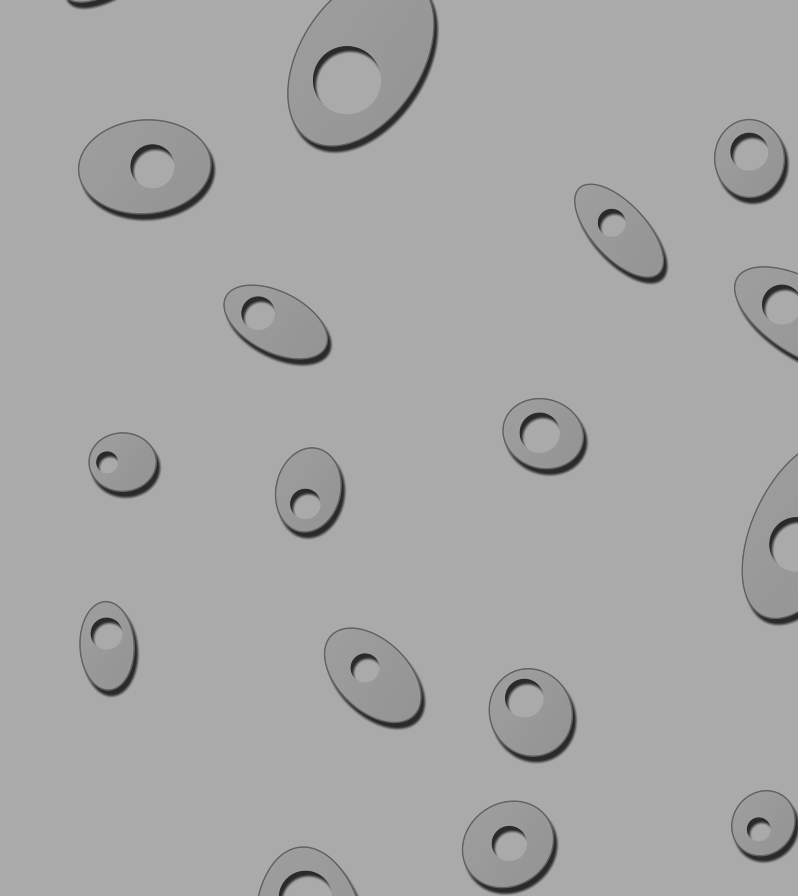
Give the GLSL for this pattern, as a Shadertoy shader.

```glsl
// Scattered flat oval discs, each pierced by an off-centre round hole and lifted
// above a grey ground. Ovals sit in a jittered, column-shifted grid; the shadow is
// the same pierced distance field, shifted and softened.

const vec3  GROUND       = vec3(0.667);
const vec3  BODY_LIGHT   = vec3(0.615);
const vec3  BODY_DARK    = vec3(0.585);
const vec3  OUTLINE      = vec3(0.38);
const vec3  SHADOW       = vec3(0.165);

// Lengths are fractions of the canvas height.
const float CELL         = 0.25;
const float FILL_CHANCE  = 0.88;
const vec2  MINOR_RANGE  = vec2(0.031, 0.078);
const vec2  ASPECT_RANGE = vec2(1.05, 2.5);
const float MAJOR_MAX    = 0.108;
const vec2  HOLE_RANGE   = vec2(0.36, 0.58);   // share of the minor radius
const float JITTER_REACH = 0.138;
const vec2  SHADOW_SHIFT = vec2(0.0035, -0.0062);
const float SHADOW_BLUR  = 0.0021;
const float LINE_WIDTH   = 0.0016;
const float PI           = 3.14159265;

float hash(vec2 p, float seed) {
    return fract(sin(dot(p, vec2(127.1, 311.7)) + seed * 74.7) * 43758.5453);
}

// Near-edge approximation of the signed distance to an ellipse.
float ellipseDistance(vec2 p, vec2 radii) {
    float k = length(p / radii);
    float slope = length(p / (radii * radii));
    return k * (k - 1.0) / max(slope, 1e-4);
}

// Ellipse with a round hole cut at holeX on its long axis.
float piercedDistance(vec2 p, vec2 radii, float holeX, float holeRadius) {
    float hole = holeRadius - length(p - vec2(holeX, 0.0));
    return max(ellipseDistance(p, radii), hole);
}

// Composites one disc of the grid over the colour below it.
vec3 drawDisc(vec3 color, vec2 p, vec2 cell, float columnShift, float pixel) {
    if (hash(cell, 1.0) > FILL_CHANCE) return color;

    // Size and direction
    float sizePick = hash(cell, 2.0);
    float aspectPick = hash(cell, 3.0);
    float minor = mix(MINOR_RANGE.x, MINOR_RANGE.y, sizePick * sizePick);
    float aspect = mix(ASPECT_RANGE.x, ASPECT_RANGE.y, aspectPick * aspectPick);
    vec2 radii = vec2(min(minor * aspect, MAJOR_MAX), minor);
    float angle = (hash(cell, 4.0) - 0.5) * PI;
    mat2 toLocal = mat2(cos(angle), -sin(angle), sin(angle), cos(angle));

    // Place: large discs stay closer to the cell centre
    vec2 jitter = vec2(hash(cell, 5.0), hash(cell, 6.0)) * 2.0 - 1.0;
    vec2 center = (cell + 0.5 + vec2(0.0, columnShift)) * CELL;
    center += jitter * max(JITTER_REACH - radii.x, 0.0);
    vec2 offset = p - center;

    // Hole, mostly toward the left end
    float holeRadius = minor * mix(HOLE_RANGE.x, HOLE_RANGE.y, hash(cell, 7.0));
    float holeX = mix(-1.0, 0.3, hash(cell, 8.0)) * 0.7 * (radii.x - holeRadius);

    // Soft shadow
    vec2 shadowPoint = toLocal * (offset - SHADOW_SHIFT);
    float shadowDist = piercedDistance(shadowPoint, radii, holeX, holeRadius);
    float blur = SHADOW_BLUR + 0.5 * pixel;
    color = mix(color, SHADOW, 1.0 - smoothstep(-blur, blur, shadowDist));

    // Body with a faint gradient and a thin rim
    vec2 local = toLocal * offset;
    float rimDist = ellipseDistance(local, radii);
    float bodyDist = piercedDistance(local, radii, holeX, holeRadius);
    float slope = dot(offset, vec2(0.8, -0.6)) / radii.x;
    vec3 body = mix(BODY_LIGHT, BODY_DARK, smoothstep(-1.0, 1.0, slope));
    float rim = smoothstep(-0.6 * pixel, 0.6 * pixel, rimDist + LINE_WIDTH);
    body = mix(body, OUTLINE, rim);
    float cover = 1.0 - smoothstep(-0.6 * pixel, 0.6 * pixel, bodyDist);
    return mix(color, body, cover);
}

void mainImage(out vec4 fragColor, in vec2 fragCoord) {
    float pixel = 1.0 / iResolution.y;
    vec2 p = fragCoord * pixel;
    vec3 color = GROUND;

    // Visit the nearby cells; every column has its own vertical shift
    float homeColumn = floor(p.x / CELL);
    for (int i = -1; i <= 1; i++) {
        float column = homeColumn + float(i);
        float columnShift = hash(vec2(column, 3.0), 9.0);
        float homeRow = floor(p.y / CELL - columnShift);
        for (int j = -1; j <= 1; j++) {
            vec2 cell = vec2(column, homeRow + float(j));
            color = drawDisc(color, p, cell, columnShift, pixel);
        }
    }
    fragColor = vec4(color, 1.0);
}
```
